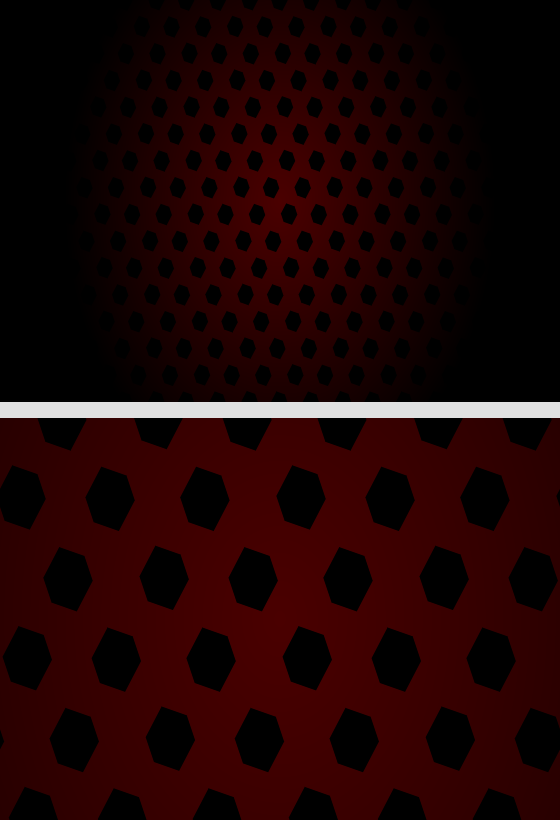
Top, the full canvas; bottom, a detail of the centre.
Give the GLSL for this pattern, as a Shadertoy shader.

```glsl
// Dark sheet pierced by a staggered lattice of tilted six-sided holes, lit by a red glow.
// Each pixel finds its nearest lattice hole, measures a hexagon distance to it, and masks
// a radial falloff. The lattice slants by whole columns over the height, so it tiles.

#define COLUMNS 18.0                  // holes across
#define ROWS 15.0                     // hole rows down
#define SLANT 8.0                     // columns the lattice shifts over the full height
#define JOG vec2(0.027, 0.010)        // uneven spacing, repeating every third hole
#define CORNER_A vec2(-0.094, 0.345)  // hole corners in column widths;
#define CORNER_B vec2(0.176, 0.250)   // the other three are their opposites
#define CORNER_C vec2(0.265, -0.016)
#define GLOW_COLOR vec3(0.29, 0.0, 0.0)
#define GLOW_RADIUS vec2(0.385, 0.738) // fractions of canvas width and height
#define GLOW_CURVE 1.08

const float TAU = 6.2831853;

// Signed distance to a strip centred on the origin, bounded by the line a-b and its opposite.
float stripDistance(vec2 p, vec2 a, vec2 b) {
    vec2 normal = normalize(vec2(a.y - b.y, b.x - a.x));
    return abs(dot(p, normal)) - abs(dot(a, normal));
}

// Point-symmetric hexagon as the intersection of three strips.
float hexagonDistance(vec2 p) {
    return max(stripDistance(p, CORNER_A, CORNER_B),
           max(stripDistance(p, CORNER_B, CORNER_C),
               stripDistance(p, CORNER_C, -CORNER_A)));
}

// Distance to the nearest hole, in column widths.
float holeDistance(vec2 uv, float rowHeight) {
    vec2 grid = uv * vec2(COLUMNS, ROWS);
    float row = floor(grid.y + 0.5);
    float slanted = grid.x + row * SLANT / ROWS;
    float column = floor(slanted + 0.5);
    vec2 local = vec2(slanted - column, (grid.y - row) * rowHeight);

    // Identify holes on the top edge with those on the bottom edge.
    float wraps = floor(row / ROWS);
    float kind = mod(column - wraps * SLANT + row - wraps * ROWS, 3.0);
    float phase = TAU * kind / 3.0;
    vec2 jog = JOG * cos(phase + vec2(2.44, 2.09));
    return hexagonDistance(local - jog);
}

// Elliptical falloff, mirrored about the centre so opposite edges agree.
float glow(vec2 uv) {
    float radius = length((uv - 0.5) / GLOW_RADIUS);
    return max(0.0, 1.0 - pow(radius, GLOW_CURVE));
}

void mainImage(out vec4 fragColor, in vec2 fragCoord) {
    vec2 uv = fragCoord / iResolution.xy;
    float pixel = COLUMNS / iResolution.x;
    float rowHeight = iResolution.y * COLUMNS / (iResolution.x * ROWS);

    float sheet = smoothstep(-0.6 * pixel, 0.6 * pixel, holeDistance(uv, rowHeight));
    fragColor = vec4(GLOW_COLOR * glow(uv) * sheet, 1.0);
}
```
